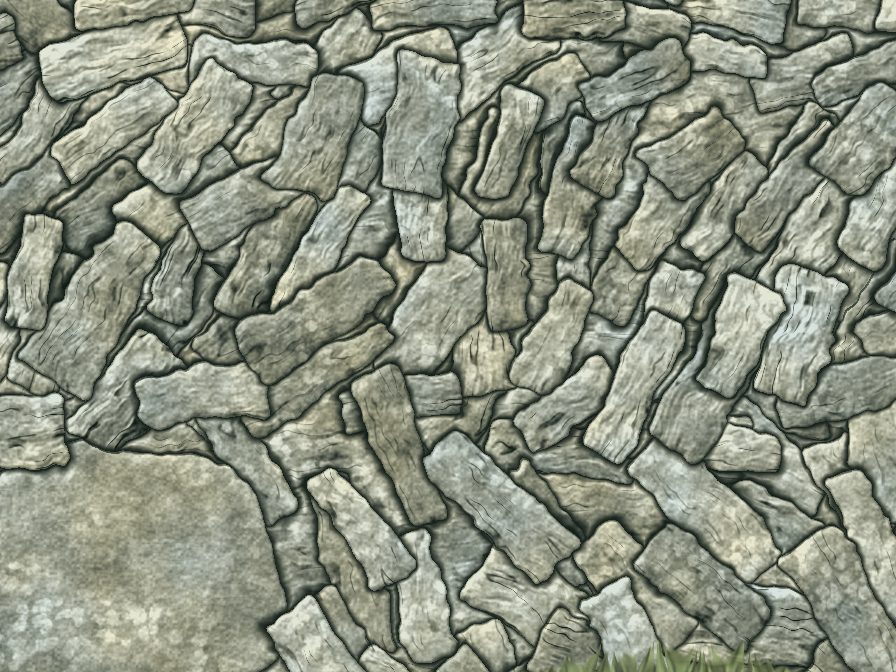
Reproduce this texture procedurally as a Shadertoy shader.

```glsl
// Dry stone wall: tilted, overlapping grey slabs, dark joints, lichen and a large boulder.
const vec3 SHADOW = vec3(0.07, 0.11, 0.09);
const vec3 STONE = vec3(0.54, 0.56, 0.49);
const vec3 PALE = vec3(0.88, 0.90, 0.84);
const vec3 GRASS = vec3(0.46, 0.52, 0.34);
const vec2 CELL = vec2(0.112, 0.094);
const vec2 LIGHT = vec2(-0.5, 0.866);

struct Slab {
    float edge;   // distance inwards from its own rim
    float cover;  // distance to the nearest slab on top
    vec2 local;   // position along and across the slab
    float seed;
    float rough;
};

float hash(vec2 p) { return fract(sin(dot(p, vec2(127.1, 311.7))) * 43758.55); }
vec2 hash2(vec2 p) { return vec2(hash(p), hash(p + 37.3)); }

float noise(vec2 p) {
    vec2 i = floor(p), f = fract(p);
    f = f * f * (3.0 - 2.0 * f);
    return mix(mix(hash(i), hash(i + vec2(1, 0)), f.x),
               mix(hash(i + vec2(0, 1)), hash(i + 1.0), f.x), f.y);
}

float fbm(vec2 p) {
    float sum = 0.0, amp = 0.53;
    for (int i = 0; i < 4; i++, amp *= 0.5) {
        sum += amp * noise(p);
        p = mat2(1.6, 1.2, -1.2, 1.6) * p + 5.7;
    }
    return sum;
}

// Distance to the nearest scattered point
float cellular(vec2 p) {
    float d = 2.0;
    for (int k = 0; k < 9; k++) {
        vec2 c = floor(p) + vec2(k % 3 - 1, k / 3 - 1);
        d = min(d, length(c + hash2(c) - p));
    }
    return d;
}

float roundBox(vec2 p, vec2 halfSize, float r) {
    vec2 q = abs(p) - halfSize + r;
    return length(max(q, 0.0)) + min(max(q.x, q.y), 0.0) - r;
}

float boulder(vec2 p) {
    p -= vec2(0.19, 0.15);
    return roundBox(p, vec2(0.22 - 0.2 * p.y, 0.18 - 0.1 * p.x), 0.08);
}

// Slabs lie flat at the top, lean right in the middle and left below
float leanAngle(vec2 p) {
    float lean = mix(-0.85, 1.1, smoothstep(0.30, 0.48, p.y));
    return mix(lean, 0.0, smoothstep(0.82, 0.96, p.y)) + 0.3 * sin(p.x * 7.0 + p.y * 4.0);
}

// Topmost slab here, then the closest slab lying over it
Slab findSlab(vec2 p) {
    p += 0.016 * (vec2(noise(p * 17.0), noise(p * 17.0 + 40.0)) - 0.5);
    p += 0.008 * (vec2(noise(p * 65.0), noise(p * 65.0 + 80.0)) - 0.5);
    float dist[26], depth[26];
    dist[25] = boulder(p);
    depth[25] = 0.3;
    float best = dist[25] < 0.0 ? 0.3 : 1.0;
    Slab s = Slab(best < 1.0 ? -dist[25] : 0.02, 0.1, p, 0.45, best < 1.0 ? 0.15 : 0.8);
    for (int n = 0; n < 25; n++) {
        vec2 id = floor(p / CELL) + vec2(n % 5 - 2, n / 5 - 2);
        vec2 r = hash2(id), k = hash2(id + 91.7);
        vec2 c = (id + 0.5 + 0.6 * (r - 0.5)) * CELL;
        float a = leanAngle(c) + 0.9 * (k.x - 0.5);
        vec2 l = mat2(cos(a), -sin(a), sin(a), cos(a)) * (p - c);
        vec2 size = mix(vec2(0.128, 0.050), vec2(0.082, 0.034), c.y);
        size *= vec2(0.75 + 0.5 * r.y, 0.7 + 0.6 * k.y);
        size.y *= 1.0 + 5.0 * (r.x - 0.5) * l.x;
        bool skipped = boulder(c) < 0.03 || (c.y < 0.42 && k.y > 0.75);
        dist[n] = skipped ? 1.0 : roundBox(l, size, 0.013);
        depth[n] = hash(id + 63.1);
        if (dist[n] < 0.0 && depth[n] < best) {
            best = depth[n];
            s = Slab(-dist[n], 0.1, l, hash(id + 5.1), 0.5 + k.x);
        }
    }
    for (int n = 0; n < 26; n++) if (depth[n] < best) s.cover = min(s.cover, dist[n]);
    return s;
}

// Split layers running along the slab
float strata(Slab s) {
    vec2 l = s.local + vec2(0.0, 0.005 * sin(s.local.x * 45.0 + s.seed * 20.0));
    return 0.6 * noise(l * vec2(17, 85) + s.seed * 50.0) + 0.4 * noise(l * vec2(60, 210) + s.seed * 90.0);
}

float relief(Slab s, vec2 p) {
    return 0.015 * (1.0 - exp(-max(min(s.edge, s.cover), 0.0) / 0.007))
         + 0.011 * s.rough * strata(s) + 0.009 * fbm(p * 65.0);
}

void mainImage(out vec4 fragColor, in vec2 fragCoord) {
    vec2 p = fragCoord / iResolution.y, q = p + LIGHT * 0.0035;
    Slab s = findSlab(p);
    float slope = (relief(s, p) - relief(findSlab(q), q)) / 0.0035;
    // Light, weathering, split layers and lichen
    float tone = 0.67 + 0.22 * (s.seed - 0.5) + 0.19 * clamp(slope, -1.4, 1.2);
    tone += 0.42 * (fbm(p * 28.0 + s.seed * 9.0) - 0.5) + 0.20 * (noise(p * 240.0) - 0.5);
    float seam = abs(noise(s.local * vec2(9, 85) + s.seed * 70.0) - 0.5);
    tone -= 0.35 * s.rough * (1.0 - smoothstep(0.0, 0.09, seam)) * smoothstep(0.4, 0.65, noise(p * 45.0));
    float spot = cellular(p * 42.0 + 0.8 * fbm(p * 60.0));
    tone += 0.2 * smoothstep(0.44, 0.62, fbm(p * 13.0 + 20.0)) * (1.0 - smoothstep(0.28, 0.5, spot));
    // Rims darken a little, covered stone falls into shadow
    float reach = 0.005 + 0.014 * noise(p * 14.0 + 7.0);
    tone *= mix(0.6, 1.0, smoothstep(0.0, 0.004, s.edge)) * mix(0.05, 1.0, smoothstep(-0.001, reach, s.cover));
    tone = clamp(tone, 0.0, 1.0);
    vec3 color = mix(mix(SHADOW, STONE, min(tone / 0.6, 1.0)), PALE, max(tone - 0.6, 0.0) / 0.4);
    color += vec3(0.13, 0.03, -0.13) * (fbm(p * 9.0 + s.seed * 30.0) - 0.47) * tone;
    // Grass along the foot
    float x = p.x + 0.35 * p.y * sin(p.x * 90.0);
    float bed = smoothstep(0.78, 0.9, x) * (1.0 - smoothstep(1.08, 1.2, x));
    float top = bed * (0.005 + 0.045 * noise(vec2(x * 210.0, 3.0)));
    vec3 blade = GRASS * (0.5 + 0.8 * noise(vec2(x * 230.0, p.y * 40.0)));
    fragColor = vec4(mix(color, blade, 0.85 - 0.85 * smoothstep(top - 0.008, top + 0.003, p.y)), 1.0);
}
```
